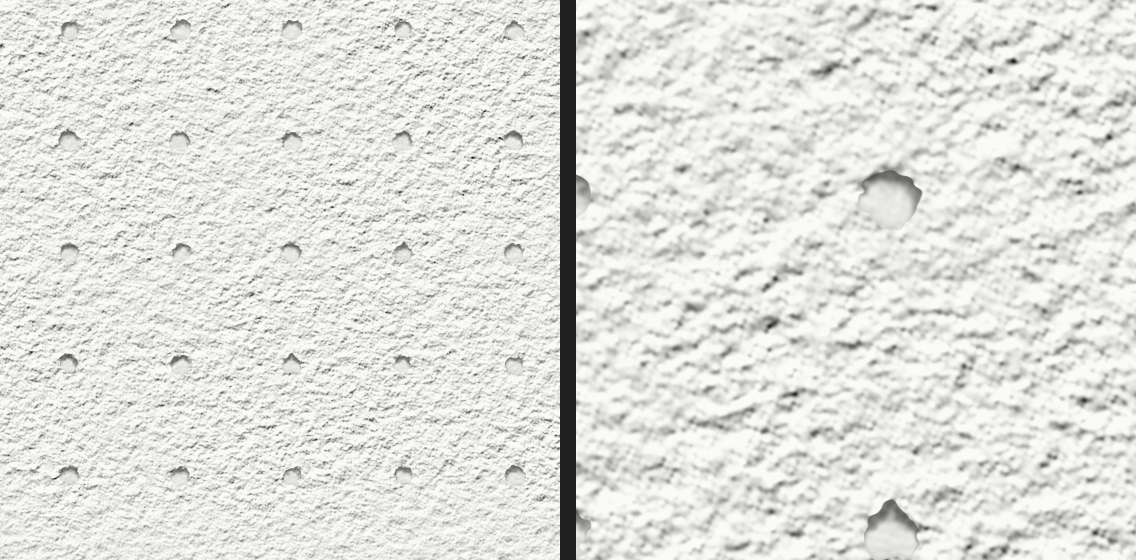
Left, the full canvas; right, a detail of the centre.
Give the GLSL for this texture, as a WebGL 1 fragment shader.

```glsl
precision highp float;

uniform vec2 u_resolution;

#define FIRST_HOLE vec2(0.1235, 0.150)
#define HOLE_SPACING vec2(0.1987, 0.1992)
#define HOLE_RADIUS 0.0168
#define RIM_WOBBLE 0.0050
#define GRAIN_SCALE vec2(56.0, 66.0)
#define GRAIN_CONTRAST 5.0
#define LIGHT_STEP vec2(-0.0012, 0.0034)
#define PLASTER_LIGHT vec3(0.982, 0.982, 0.976)
#define FLOOR_COLOR vec3(0.900, 0.900, 0.892)
#define SHADOW_COLOR vec3(0.430, 0.428, 0.422)

float hash(vec2 p) {
  vec3 q = fract(vec3(p.xyx) * 0.1031);
  q += dot(q, q.yzx + 33.33);
  return fract((q.x + q.y) * q.z);
}

float noise(vec2 p) {
  vec2 cell = floor(p);
  vec2 f = fract(p);
  f = f * f * (3.0 - 2.0 * f);
  float low = mix(hash(cell), hash(cell + vec2(1.0, 0.0)), f.x);
  float high = mix(hash(cell + vec2(0.0, 1.0)), hash(cell + 1.0), f.x);
  return mix(low, high, f.y);
}

// Rough plaster relief: rotated octaves of value noise
float plasterHeight(vec2 uv) {
  mat2 turn = mat2(0.92, 0.39, -0.39, 0.92);
  vec2 p = uv * GRAIN_SCALE + 17.0;
  float height = 0.0;
  float amplitude = 1.0;
  for (int i = 0; i < 4; i++) {
    height += amplitude * noise(p);
    p = turn * p * 1.8 + 31.7;
    amplitude *= 0.72;
  }
  return height;
}

void main() {
  vec2 uv = gl_FragCoord.xy / u_resolution;
  float pixel = 1.0 / min(u_resolution.x, u_resolution.y);

  // Slope away from the light; patches vary and the foot is smoother
  float slope = plasterHeight(uv + LIGHT_STEP) - plasterHeight(uv);
  float patchiness = mix(0.82, 1.18, noise(uv * 9.0 + 4.0));
  float wear = mix(0.68, 1.0, smoothstep(0.0, 0.16, uv.y));
  float relief = slope * GRAIN_CONTRAST * patchiness * wear;

  // Squared response: broad highlights and sparse dark pits
  float pit = max(relief + 1.7, 0.0);
  vec3 color = PLASTER_LIGHT - 0.022 * pit * pit;

  // Hole grid, each hole slightly shifted, sized and shaded differently
  vec2 grid = (uv - FIRST_HOLE) / HOLE_SPACING + 0.5;
  vec2 id = floor(grid);
  vec2 q = (fract(grid) - 0.5) * HOLE_SPACING;
  vec3 vary = vec3(hash(id + 3.1), hash(id + 17.3), hash(id + 41.9));
  q -= (vary.xy - 0.5) * 0.003;

  float radius = HOLE_RADIUS * mix(0.95, 1.05, vary.z);
  float wobble = (noise(uv * 190.0) + noise(uv * 90.0) - 1.0) * RIM_WOBBLE;
  float rim = length(q) - radius + wobble;
  float inside = 1.0 - smoothstep(-pixel, pixel, rim);

  // Pale floor blends into the plaster at the lower edge
  vec3 floorColor = FLOOR_COLOR - 0.018 * relief;
  float lowerEdge = smoothstep(-0.004, 0.0, rim) * smoothstep(0.0, -0.01, q.y);
  floorColor -= 0.06 * lowerEdge;

  // Crescent shadow cast by the upper rim
  vec2 shadowOffset = vec2((vary.x - 0.5) * 0.006, -mix(0.0075, 0.0100, vary.y));
  float lit = length(q - shadowOffset) - radius * 0.86 + wobble;
  float shadow = smoothstep(-0.0025, 0.0085, lit);
  vec3 holeColor = mix(floorColor, SHADOW_COLOR - 0.035 * relief, shadow);
  color = mix(color, holeColor, inside);

  // Crumbled dark fringe just above the rim
  float fringe = smoothstep(0.005, 0.0, rim) * smoothstep(0.0, 0.010, q.y);
  color -= 0.16 * fringe * (1.0 - inside) * smoothstep(-0.5, 1.2, relief);

  gl_FragColor = vec4(clamp(color, 0.0, 1.0), 1.0);
}
```
